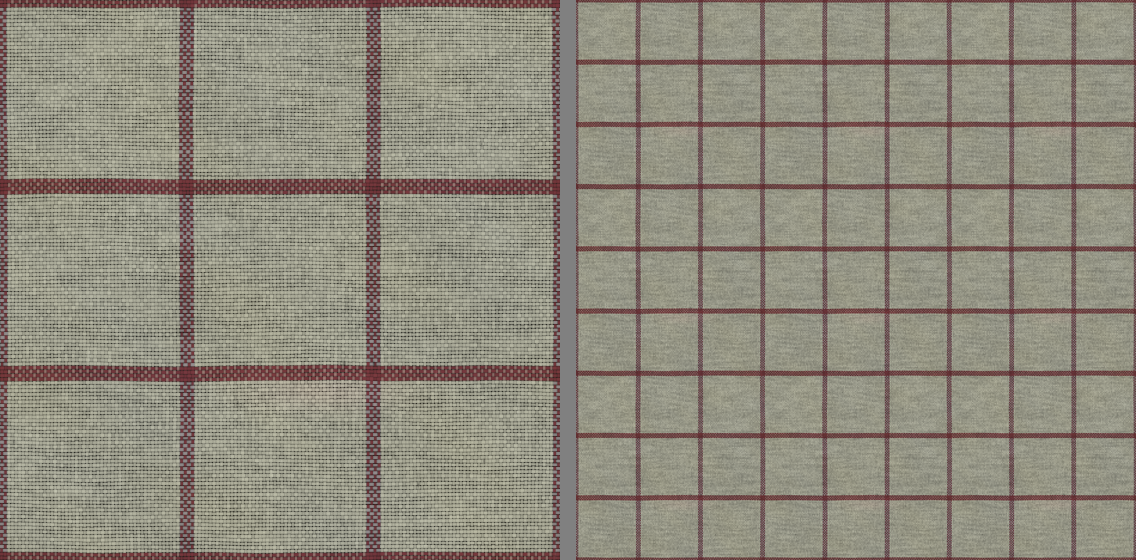
Left, the tile; right, the same tile 3 across and 3 down.
A Shadertoy shader for this texture:

```glsl
// Coarse cream linen in plain weave with a three by three grid of thin dark red bands.

const float TAU = 6.2831853;
const float REPEATS = 3.0;
const vec2 THREADS = vec2(156.0, 150.0);  // warp and weft counts, both even
const float BAND_HALF = 2.0;              // half band width in threads
const vec3 CREAM = vec3(0.648, 0.648, 0.578);
const vec3 RED = vec3(0.425, 0.205, 0.22);
const vec3 VEIL = vec3(0.50, 0.475, 0.485);
const vec3 HOLE = vec3(0.15, 0.15, 0.125);

float hash(vec2 p) {
    vec3 q = fract(vec3(p.xyx) * vec3(0.1031, 0.1030, 0.0973));
    q += dot(q, q.yzx + 33.33);
    return fract((q.x + q.y) * q.z);
}

// Layered sines with whole frequencies, so the field wraps; about -1 to 1
float softField(vec2 p, float seed) {
    vec2 a = TAU * p;
    float bend = 1.3 * sin(a.x + 2.0 * a.y + seed);
    return 0.4 * sin(2.0 * a.x - a.y + bend + seed * 1.7)
         + 0.35 * sin(3.0 * a.y + 2.0 * a.x - bend + seed * 2.3)
         + 0.25 * sin(5.0 * a.x + 4.0 * a.y + 2.0 * bend + seed);
}

// Wrapping cellular scatter of short thickened bits of yarn
float slubs(vec2 p, vec2 cells, vec2 size, float density) {
    vec2 g = p * cells;
    float amount = 0.0;
    for (int y = -1; y <= 1; y++)
    for (int x = -1; x <= 1; x++) {
        vec2 cell = floor(g) + vec2(x, y);
        vec2 id = mod(cell, cells);
        vec2 centre = cell + vec2(hash(id + 7.1), hash(id + 19.7));
        vec2 d = (g - centre) / (cells * size);
        amount += step(hash(id + 41.3), density) * exp(-dot(d, d));
    }
    return min(amount, 1.0);
}

// Slow change of a yarn along its length, -1 to 1
float yarnDrift(float index, float along, float seed) {
    float h = hash(vec2(index, seed));
    float cycles = 2.0 + floor(6.0 * hash(vec2(seed, index + 3.0)));
    return 0.6 * sin(TAU * (cycles * along + h)) + 0.8 * (h - 0.5);
}

// 1 where a thread index lies inside a coloured band
float inBand(float index, float count) {
    float period = count / REPEATS;
    float k = mod(index + 0.5, period);
    return step(min(k, period - k), BAND_HALF);
}

float coverage(float d, float halfWidth) {
    return 1.0 - smoothstep(halfWidth - 0.06, halfWidth + 0.06, abs(d));
}

// Rounded shading across a yarn and, by dip, along its arch
float archShade(float across, float along, float dip) {
    return 1.06 - 0.5 * across * across - dip * along * along;
}

vec3 weave(vec2 p) {
    // Threads wander slightly from straight
    vec2 bent = p + 0.0016 * vec2(softField(p, 1.0), softField(p, 4.0));
    vec2 q = bent * THREADS;
    vec2 id = mod(floor(q), THREADS);
    vec2 f = fract(q) - 0.5;

    // Open gaps run mostly along the weft, wider in some rows
    float warpDrift = yarnDrift(id.x, p.y, 11.0);
    float weftDrift = yarnDrift(id.y, p.x, 23.0);
    float grain = hash(id + 0.5) - 0.5;
    float warpCover = coverage(f.x, 0.34 + 0.03 * warpDrift + 0.08 * grain);
    float weftCover = coverage(f.y, 0.40 + 0.08 * weftDrift + 0.05 * grain);

    // Yarn colours; pale yarns pick up a tint where they cross a band
    float warpRed = inBand(id.x, THREADS.x);
    float weftRed = inBand(id.y, THREADS.y);
    vec3 paleWarp = mix(CREAM, RED, 0.5 * weftRed);
    vec3 paleWeft = mix(CREAM, VEIL, 0.85 * warpRed);
    vec3 warp = mix(paleWarp, RED, warpRed) * (1.0 + 0.04 * warpDrift + 0.1 * grain);
    vec3 weft = mix(paleWeft, RED, weftRed) * (1.0 + 0.03 * weftDrift + 0.1 * grain);

    // Over and under alternate; lower warp is shaded more than lower weft
    float warpOnTop = 1.0 - mod(id.x + id.y, 2.0);
    vec3 weftTop = weft * archShade(f.y, f.x, 0.12);
    vec3 warpTop = warp * archShade(f.x, f.y, 0.9);
    vec3 top = mix(weftTop, warpTop, warpOnTop);
    vec3 under = mix(0.62 * warp, 0.88 * weft, warpOnTop);
    float topCover = mix(weftCover, warpCover, warpOnTop);
    float underCover = mix(warpCover, weftCover, warpOnTop);
    return mix(mix(HOLE, under, underCover), top, topCover);
}

// Uneven fading, stray slubs and one faint pink stain
vec3 wear(vec3 colour, vec2 p) {
    colour *= 1.0 + 0.022 * softField(p, 2.0);
    colour += vec3(0.006, 0.003, -0.007) * softField(p, 6.0);
    colour += 0.05 * slubs(p, vec2(16.0, 10.0), vec2(0.0022, 0.014), 0.3);
    colour += 0.05 * slubs(p, vec2(12.0, 18.0), vec2(0.007, 0.002), 0.25);
    colour *= 1.0 - 0.3 * slubs(p, vec2(9.0), vec2(0.002, 0.004), 0.12);
    vec2 d = (fract(p - vec2(0.58, 0.30) + 0.5) - 0.5) / vec2(0.13, 0.03);
    return colour + vec3(0.04, 0.012, 0.018) * exp(-dot(d, d));
}

void mainImage(out vec4 fragColor, in vec2 fragCoord) {
    // Average a 3 by 3 grid inside each pixel to keep fine threads smooth
    vec3 cloth = vec3(0.0);
    for (int y = -1; y <= 1; y++)
    for (int x = -1; x <= 1; x++)
        cloth += weave((fragCoord + vec2(x, y) / 3.0) / iResolution.xy) / 9.0;
    fragColor = vec4(clamp(wear(cloth, fragCoord / iResolution.xy), 0.0, 1.0), 1.0);
}
```
